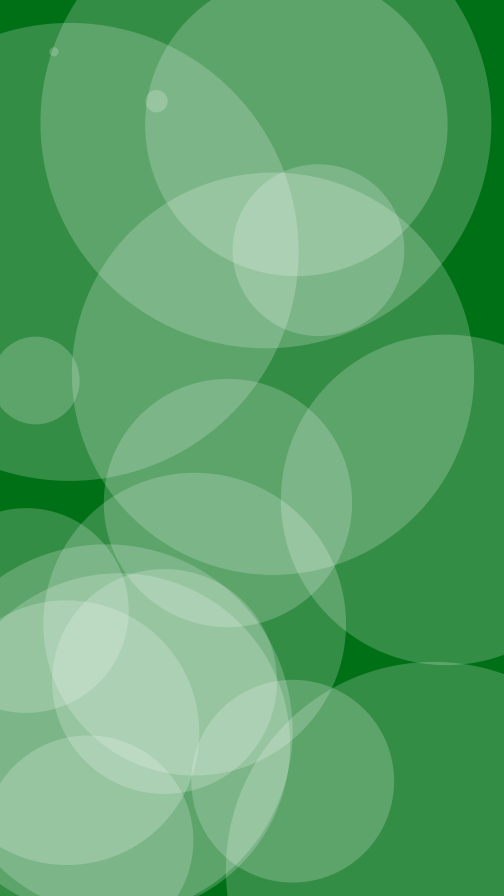
Write a Shadertoy shader that draws this background.

```glsl
// Translucent white discs overlapping on a deep green ground.
// Broad discs wind down the canvas, smaller ones ride along them, and a
// spiral cluster gathers at the lower left; each disc veils what is below.

#define GROUND       vec3(0.0, 0.44, 0.09)
#define VEIL         0.2
#define JITTER       0.015
#define BROAD_COUNT  7
#define RIDER_COUNT  4
#define SPIRAL_COUNT 6
#define DOT_COUNT    2
#define SPIRAL_HUB   vec2(0.21, 0.32)
#define GOLDEN_ANGLE 2.4

float hash(float n) {
    return fract(sin(n * 12.9898) * 43758.5453);
}

vec2 jitter(float seed) {
    return JITTER * (2.0 * vec2(hash(seed), hash(seed + 0.5)) - 1.0);
}

// Share of the ground still showing through one soft-edged disc
float discVeil(vec2 p, vec2 centre, float radius) {
    float pixel = 1.0 / iResolution.x;
    float cover = clamp(0.5 + (radius - length(p - centre)) / pixel, 0.0, 1.0);
    return 1.0 - VEIL * cover;
}

void mainImage(out vec4 fragColor, in vec2 fragCoord) {
    // Canvas width is one unit
    vec2 p = fragCoord / iResolution.x;
    float through = 1.0;

    // Broad discs swaying from top to bottom
    for (int i = 0; i < BROAD_COUNT; i++) {
        float k = float(i);
        float sway = sin(3.1 + 1.6 * k + 0.005 * k * k * k);
        vec2 centre = vec2(0.52 + 0.37 * sway, 1.53 - 0.245 * k);
        float radius = 0.38 + 0.08 * cos(0.95 * (k - 0.6));
        through *= discVeil(p, centre + jitter(k + 1.0), radius);
    }

    // Medium and small riders across the upper half
    for (int i = 0; i < RIDER_COUNT; i++) {
        float k = float(i);
        vec2 centre = vec2(0.42 + 0.35 * sin(0.55 + 1.95 * k), 1.52 - 0.25 * k);
        float radius = 0.19 + 0.11 * cos(1.75 * k);
        through *= discVeil(p, centre + jitter(k + 21.0), radius);
    }

    // Spiral cluster, shrinking outwards from its hub
    for (int i = 0; i < SPIRAL_COUNT; i++) {
        float k = float(i);
        float angle = -0.83 - GOLDEN_ANGLE * k;
        vec2 centre = SPIRAL_HUB + 0.075 * k * vec2(cos(angle), sin(angle));
        float radius = 0.2 + 0.17 * exp(-k);
        through *= discVeil(p, centre + jitter(k + 41.0), radius);
    }

    // Tiny dots near the top left
    for (int i = 0; i < DOT_COUNT; i++) {
        float k = float(i);
        vec2 centre = vec2(0.1 + 0.21 * k, 1.69 - 0.1 * k);
        through *= discVeil(p, centre + jitter(k + 61.0), 0.009 + 0.013 * k);
    }

    fragColor = vec4(mix(vec3(1.0), GROUND, through), 1.0);
}
```
